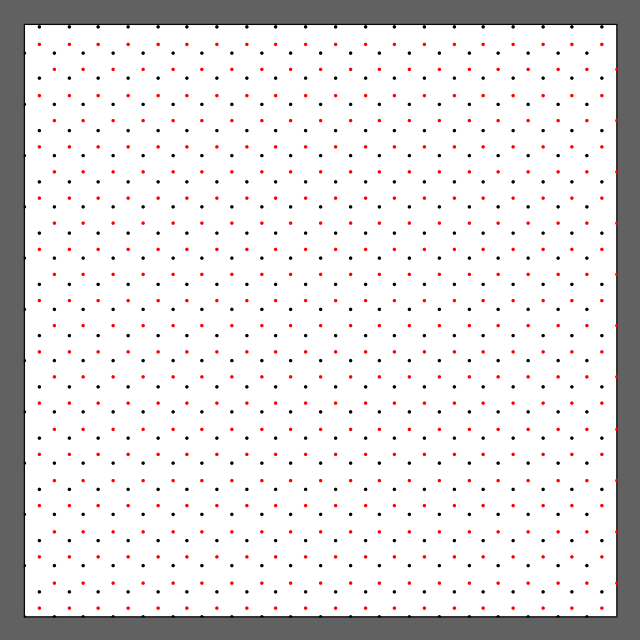
A three.js fragment shader for this pattern:

```glsl
varying vec2 vUv;

const float UNIT = 1.0 / 512.0;                      // design grid step, as a share of the canvas
const vec2  PANEL_MIN = vec2(19.5, 18.5) * UNIT;
const float PANEL_SIZE = 474.0 * UNIT;
const float COLUMNS = 20.0;
const float DARK_ROWS = 24.0;
const float RED_ROWS = 23.0;
const vec2  CELL = PANEL_SIZE / COLUMNS * vec2(1.0, 0.8660254);
const vec2  DARK_ORIGIN = vec2(19.5, 18.0) * UNIT;
const vec2  RED_ORIGIN = vec2(31.35, 25.3) * UNIT;
const float DOT_RADIUS = 1.36 * UNIT;
const float LINE_HALF_WIDTH = 0.5 * UNIT;
const float SOFTNESS = 0.5 * UNIT;

const vec3 MARGIN_GRAY = vec3(0.38);
const vec3 PAPER = vec3(1.0);
const vec3 INK = vec3(0.0);
const vec3 RED = vec3(1.0, 0.0, 0.0);

float coverage(float dist) {
  return 1.0 - smoothstep(-SOFTNESS, SOFTNESS, dist);
}

float boxDistance(vec2 p, vec2 halfSize) {
  vec2 q = abs(p) - halfSize;
  return length(max(q, 0.0)) + min(max(q.x, q.y), 0.0);
}

// Triangular lattice of dots, with centers settled on the design grid
float latticeDots(vec2 p, vec2 origin, float rows) {
  vec2 q = (p - origin) / CELL;
  float row = clamp(floor(q.y + 0.5), 0.0, rows - 1.0);
  float stagger = 0.5 * mod(row, 2.0);
  float column = clamp(floor(q.x - stagger + 0.5), 0.0, COLUMNS - 1.0);
  vec2 center = origin + vec2(column + stagger, row) * CELL;
  center = (floor(center / UNIT) + 0.5) * UNIT;
  return coverage(length(p - center) - DOT_RADIUS);
}

void main() {
  vec2 halfPanel = vec2(0.5 * PANEL_SIZE);
  float panel = boxDistance(vUv - PANEL_MIN - halfPanel, halfPanel);
  float outline = coverage(abs(panel) - LINE_HALF_WIDTH);
  float inside = coverage(panel - LINE_HALF_WIDTH);

  // Paper and frame
  vec3 color = mix(MARGIN_GRAY, PAPER, coverage(panel));
  color = mix(color, INK, outline);

  // Two interleaved lattices, clipped to the frame
  color = mix(color, INK, inside * latticeDots(vUv, DARK_ORIGIN, DARK_ROWS));
  color = mix(color, RED, inside * latticeDots(vUv, RED_ORIGIN, RED_ROWS));

  gl_FragColor = vec4(color, 1.0);
}
```
